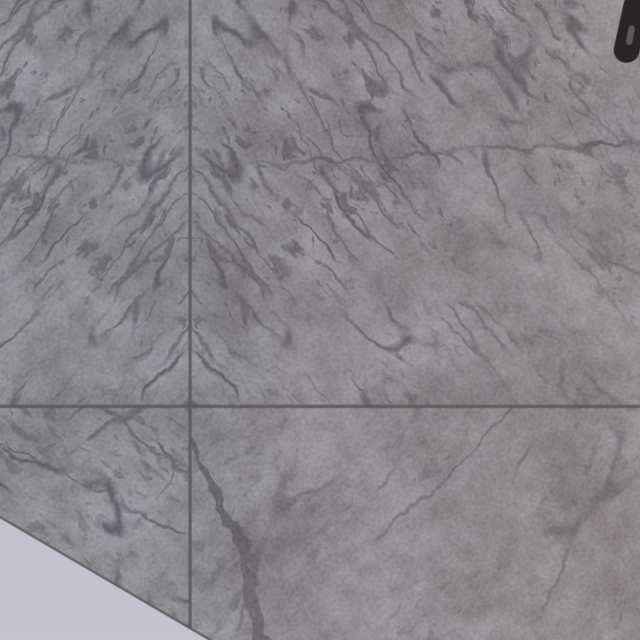
Write a three.js fragment shader that draws this texture.

```glsl
varying vec2 vUv;

const vec2 JOINT = vec2(0.297, 0.365);
const float JOINT_HALF_WIDTH = 0.0026;
const float EDGE = 0.0016;
const float UPPER_ANGLE = -0.88;
const float LOWER_LEFT_ANGLE = -0.62;
const float LOWER_RIGHT_ANGLE = 0.95;
const float CRACK_HEIGHT = 0.737;
const float GRAIN = 0.05;
const vec3 STONE_DARK = vec3(0.485, 0.47, 0.48);
const vec3 STONE_LIGHT = vec3(0.61, 0.602, 0.622);
const vec3 WARM_TINT = vec3(0.01, -0.002, -0.008);
const vec3 COOL_TINT = vec3(-0.008, 0.0, 0.006);
const vec3 VEIN = vec3(0.36, 0.35, 0.375);
const vec3 GROUT = vec3(0.36, 0.35, 0.36);
const vec3 PANEL = vec3(0.77, 0.76, 0.81);
const vec3 HANDLE = vec3(0.16, 0.14, 0.15);

vec2 gradientAt(vec2 cell) {
  float angle = 6.2832 * fract(sin(dot(cell, vec2(127.1, 311.7))) * 43758.5);
  return vec2(cos(angle), sin(angle));
}

float noise(vec2 p) {
  vec2 i = floor(p);
  vec2 f = p - i;
  vec2 u = f * f * f * (f * (f * 6.0 - 15.0) + 10.0);
  float a = dot(gradientAt(i), f);
  float b = dot(gradientAt(i + vec2(1.0, 0.0)), f - vec2(1.0, 0.0));
  float c = dot(gradientAt(i + vec2(0.0, 1.0)), f - vec2(0.0, 1.0));
  float d = dot(gradientAt(i + 1.0), f - 1.0);
  return mix(mix(a, b, u.x), mix(c, d, u.x), u.y);
}

float fbm(vec2 p) {
  float sum = 0.0;
  float gain = 0.6;
  for (int i = 0; i < 4; i++) {
    sum += gain * noise(p);
    p = p * 2.03 + 17.3;
    gain *= 0.5;
  }
  return sum;
}

vec2 alongVein(vec2 p, float angle) {
  float c = cos(angle);
  float s = sin(angle);
  return vec2(c * p.x + s * p.y, c * p.y - s * p.x);
}

// Thin broken veins running along q.x
float veins(vec2 q, vec2 frequency, float width) {
  q += 0.024 * vec2(fbm(q * 15.0), fbm(q * 15.0 + 40.0));
  float ridge = abs(noise(q * frequency));
  float broken = smoothstep(-0.08, 0.2, fbm(q * vec2(6.0, 11.0) + 9.0));
  return broken * (1.0 - smoothstep(0.0, width, ridge));
}

// Short dark dashes gathered in clusters
float flecks(vec2 q) {
  q += 0.014 * vec2(noise(q * 28.0), noise(q * 28.0 + 31.0));
  float cluster = smoothstep(-0.22, 0.15, fbm(q * vec2(3.0, 6.0) + 5.0));
  float large = smoothstep(0.13, 0.32, fbm(q * vec2(17.0, 40.0)));
  float small = smoothstep(0.16, 0.32, fbm(q * vec2(38.0, 75.0) + 23.0));
  return cluster * max(large, 0.8 * small);
}

float stroke(vec2 p, vec2 a, vec2 b, float widthA, float widthB) {
  vec2 ab = b - a;
  float t = clamp(dot(p - a, ab) / dot(ab, ab), 0.0, 1.0);
  float d = length(p - a - ab * t) - mix(widthA, widthB, t);
  return 1.0 - smoothstep(-EDGE, EDGE, d);
}

void main() {
  vec2 p = vUv;
  vec2 d = p - JOINT;
  vec2 wobbled = p + 0.026 * vec2(fbm(p * 19.0), fbm(p * 19.0 + 60.0));

  // Cloudy stone, slightly warmer to the right
  vec2 turned = alongVein(p, 0.5);
  float cloud = 0.58 + 0.9 * fbm(turned * 6.0) + 0.65 * fbm(turned * 30.0);
  vec3 color = mix(STONE_DARK, STONE_LIGHT, clamp(cloud, 0.0, 1.0));
  color += mix(COOL_TINT, WARM_TINT, smoothstep(0.1, 1.0, p.x));

  // Veining of each slab; the upper pair mirrors across the joint
  float dark;
  if (d.y > 0.0) {
    vec2 q = alongVein(vec2(abs(d.x), d.y), UPPER_ANGLE);
    float density = 1.0 - 0.5 * smoothstep(0.15, 0.7, d.x - 0.5 * d.y);
    float smoky = smoothstep(0.0, 0.35, fbm(q * vec2(5.0, 13.0) + 3.0));
    dark = max(veins(q, vec2(3.5, 15.0), 0.075), 0.8 * flecks(q));
    dark = density * max(dark, 0.75 * veins(q + 7.0, vec2(6.0, 23.0), 0.09));
    dark = max(dark, 0.3 * density * smoky);
    float crack = CRACK_HEIGHT + 0.06 * abs(d.x);
    float faint = 0.6 + 0.9 * noise(p * 9.0);
    dark = max(dark, faint * (1.0 - smoothstep(0.001, 0.006, abs(wobbled.y - crack))));
  } else if (d.x < 0.0) {
    vec2 q = alongVein(d, LOWER_LEFT_ANGLE);
    dark = veins(q, vec2(4.0, 13.0), 0.07);
    dark = max(dark, 0.75 * veins(q.yx + 4.0, vec2(5.0, 13.0), 0.07));
    dark = max(dark, 0.55 * flecks(q));
    dark = max(dark, 0.7 * stroke(wobbled, vec2(0.0, 0.31), vec2(0.29, 0.16), 0.002, 0.003));
    dark = max(dark, 0.7 * stroke(wobbled, vec2(0.15, 0.37), vec2(0.3, 0.25), 0.004, 0.002));
  } else {
    vec2 q = alongVein(d, LOWER_RIGHT_ANGLE);
    dark = max(0.55 * veins(q, vec2(3.0, 11.0), 0.06), 0.35 * flecks(q));
    dark = max(dark, 0.85 * stroke(wobbled, vec2(0.297, 0.31), vec2(0.378, 0.155), 0.004, 0.008));
    dark = max(dark, 0.7 * stroke(wobbled, vec2(0.378, 0.155), vec2(0.41, -0.01), 0.008, 0.013));
  }
  color = mix(color, VEIN, clamp(dark, 0.0, 1.0) * 0.85);
  color += GRAIN * noise(turned * 170.0);

  // Straight joints between the slabs
  float joint = min(abs(d.x), abs(d.y)) - JOINT_HALF_WIDTH;
  color = mix(color, GROUT, 0.88 * (1.0 - smoothstep(-EDGE, EDGE, joint)));

  // Pale panel across the lower left corner with a dark rim
  float panel = dot(p - vec2(0.0, 0.19), normalize(vec2(0.19, 0.325)));
  color = mix(color, GROUT, 0.8 * (1.0 - smoothstep(0.002, 0.006, panel)));
  color = mix(color, PANEL + 0.03 * (0.1 - p.y), 1.0 - smoothstep(-EDGE, EDGE, panel));

  // Dark rounded handle in the upper right corner
  color = mix(color, HANDLE, stroke(p, vec2(0.979, 0.922), vec2(0.995, 0.99), 0.02, 0.021));
  color = mix(color, GROUT, stroke(p, vec2(0.983, 0.935), vec2(0.987, 0.955), 0.005, 0.005));

  gl_FragColor = vec4(color, 1.0);
}
```
